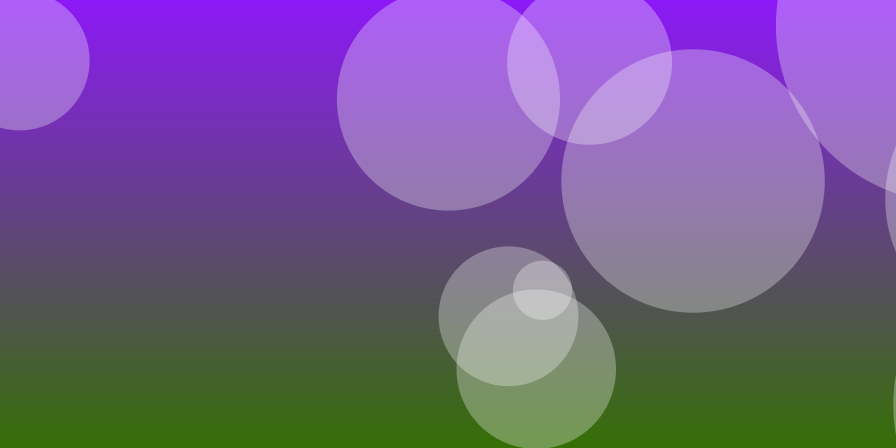
Reproduce this background procedurally as a Shadertoy shader.

```glsl
// Translucent white discs drifting over a violet-to-green vertical gradient.
// Each disc is a circle distance function, blended in turn over the backdrop.
// Lengths are in canvas heights, with the origin at the lower left.

#define TOP_COLOR    vec3(0.55, 0.095, 0.97)
#define BOTTOM_COLOR vec3(0.21, 0.435, 0.02)
#define DISC_COLOR   vec3(1.0)
#define DISC_OPACITY 0.3
#define DISC_COUNT   10

// Disc layout: centre x, centre y, radius
const vec3 DISCS[DISC_COUNT] = vec3[DISC_COUNT](
    vec3(0.044, 0.865, 0.156),
    vec3(1.001, 0.779, 0.249),
    vec3(1.316, 0.861, 0.184),
    vec3(1.547, 0.596, 0.294),
    vec3(2.128, 0.943, 0.396),
    vec3(2.284, 0.556, 0.308),
    vec3(1.135, 0.294, 0.156),
    vec3(1.197, 0.176, 0.178),
    vec3(1.211, 0.352, 0.066),
    vec3(2.385, 0.096, 0.391)
);

// Signed distance to a disc, negative inside
float discDistance(vec2 point, vec3 disc) {
    return length(point - disc.xy) - disc.z;
}

// Coverage with an edge one pixel wide
float coverage(float dist, float pixel) {
    return clamp(0.5 - dist / pixel, 0.0, 1.0);
}

void mainImage(out vec4 fragColor, in vec2 fragCoord) {
    float pixel = 1.0 / iResolution.y;
    vec2 point = fragCoord * pixel;

    // Backdrop
    vec3 color = mix(BOTTOM_COLOR, TOP_COLOR, point.y);

    // Overlapping discs
    for (int i = 0; i < DISC_COUNT; i++) {
        float mask = coverage(discDistance(point, DISCS[i]), pixel);
        color = mix(color, DISC_COLOR, DISC_OPACITY * mask);
    }

    fragColor = vec4(color, 1.0);
}
```
